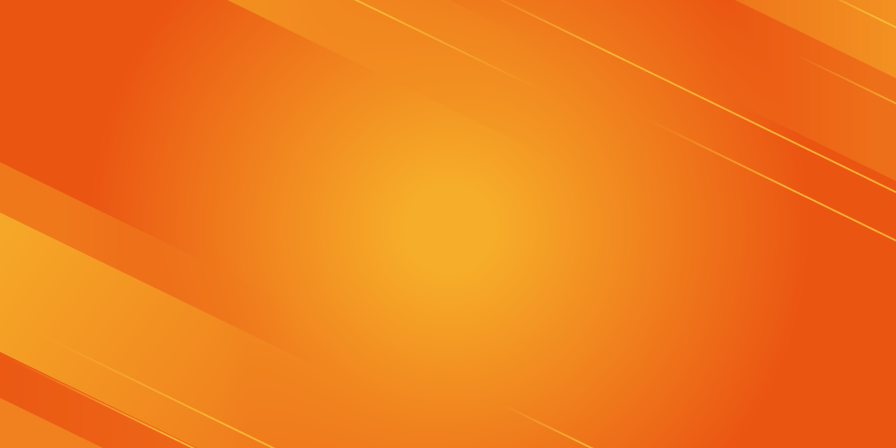
Write a WebGL 2 fragment shader that draws this background.

```glsl
#version 300 es
precision highp float;
// Warm orange radial glow crossed by slanted translucent bands and thin gold streaks.

uniform vec2 u_resolution;
out vec4 outColor;

const float SLOPE = 0.487;
const vec3 EMBER = vec3(0.920, 0.335, 0.072);
const vec3 GOLD = vec3(0.965, 0.678, 0.160);
const vec3 STREAK = vec3(0.985, 0.760, 0.220);

// Streaks: slant level, x of the faint end, x of the bright end.
const int STREAK_COUNT = 8;
const vec3 STREAKS[STREAK_COUNT] = vec3[](
    vec3(-0.387, 1.22, 0.85), vec3(-0.545, 1.05, 1.35),
    vec3(-0.437, 1.44, 1.75), vec3(-0.913, 1.80, 1.95),
    vec3(-0.743, 1.77, 2.05), vec3(0.703, 0.08, 0.50),
    vec3(0.790, 0.02, 0.38), vec3(0.357, 1.12, 1.30));

// Linear ramp from 0 at a to 1 at b, in either direction.
float ramp(float a, float b, float x) {
    return clamp((x - a) / (b - a), 0.0, 1.0);
}

// Smooth-edged coverage of the slanted strip between two levels.
float strip(float level, float top, float bottom, float aa) {
    return ramp(top - aa, top + aa, level) * ramp(bottom + aa, bottom - aa, level);
}

// Heat of the central glow: 1 at the core, 0 at the rim.
float glow(vec2 p, vec2 center) {
    return ramp(0.80, 0.10, length(p - center));
}

// Thin line that fades toward one end.
float streak(float level, float x, vec3 shape, float halfWidth, float aa) {
    float body = ramp(halfWidth + aa, halfWidth - aa, abs(level - shape.x));
    return body * ramp(shape.y, shape.z, x);
}

// Slanted bands, each pulling the heat toward its own value.
float addBands(float heat, float x, float level, float aa) {
    // Upper bands
    heat = mix(heat, 0.63, strip(level, -0.488, -0.247, aa) * ramp(1.25, 0.60, x));
    heat = mix(heat, 0.29, strip(level, -0.799, -0.570, aa) * ramp(1.60, 1.95, x));
    heat = mix(heat, mix(0.38, 0.68, ramp(1.65, 2.0, x)), strip(level, -3.0, -0.799, aa));

    // Lower bands
    heat = mix(heat, 0.39, strip(level, 0.362, 0.474, aa) * ramp(0.65, 0.15, x));
    float bright = mix(0.96, 0.56, ramp(0.0, 0.55, x)) - 0.4 * (level - 0.474);
    heat = mix(heat, bright, strip(level, 0.474, 0.786, aa) * ramp(1.05, 0.50, x));
    heat = mix(heat, 0.04 + 0.35 * x, strip(level, 0.786, 0.888, aa) * ramp(0.8, 0.4, x));
    return mix(heat, 0.50, strip(level, 0.888, 3.0, aa));
}

void main() {
    vec2 p = gl_FragCoord.xy / u_resolution.y;
    float level = 1.0 - p.y - SLOPE * p.x;
    float aa = 0.6 / u_resolution.y;

    float heat = addBands(glow(p, vec2(1.003, 0.490)), p.x, level, aa);
    vec3 color = mix(EMBER, GOLD, heat);

    for (int i = 0; i < STREAK_COUNT; i++) {
        color = mix(color, STREAK, 0.85 * streak(level, p.x, STREAKS[i], 0.0022, aa));
    }
    outColor = vec4(color, 1.0);
}
```
